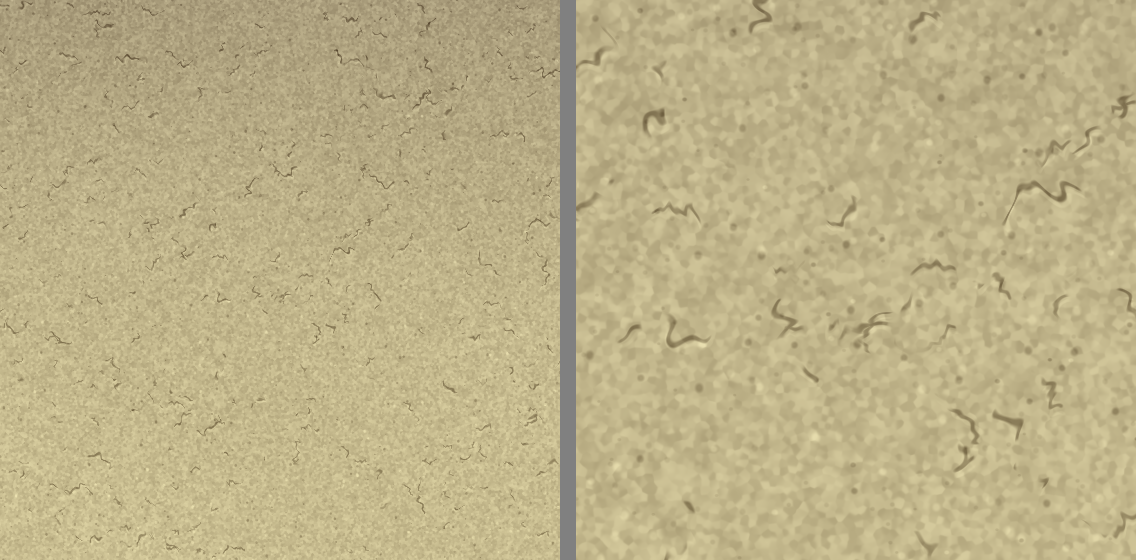
Left: the whole. Right: its middle third, enlarged.
This texture is drawn by a three.js fragment shader. Its source:

```glsl
// Sandy beige plaster wall with fine grain, small pits and short ragged cracks.
varying vec2 vUv;

vec2 hash2(vec2 p) {
  vec3 q = fract(p.xyx * vec3(0.1031, 0.1030, 0.0973));
  q += dot(q, q.yzx + 33.33);
  return fract((q.xx + q.yz) * q.zy);
}

// Smooth cellular noise: random tones blended around scattered points, about -0.5 to 0.5.
float cellTone(vec2 p) {
  vec2 cell = floor(p);
  float sum = 0.0, weights = 0.0;
  for (int y = -1; y <= 1; y++) {
    for (int x = -1; x <= 1; x++) {
      vec2 id = cell + vec2(float(x), float(y));
      vec2 d = id + hash2(id) - p;
      float w = exp(-6.0 * dot(d, d));
      sum += w * (hash2(id + 71.0).x - 0.5);
      weights += w;
    }
  }
  return sum / weights;
}

// Scattered round specks; share is the fraction of cells that hold one.
float specks(vec2 p, float share, float size) {
  vec2 corner = floor(p - 0.5);
  float cover = 0.0;
  for (int y = 0; y <= 1; y++) {
    for (int x = 0; x <= 1; x++) {
      vec2 id = corner + vec2(float(x), float(y));
      vec2 pick = hash2(id + 19.0);
      vec2 d = p - id - hash2(id);
      d.x *= mix(0.8, 1.2, pick.y);
      float radius = size * (0.5 + pick.y);
      float spot = 1.0 - smoothstep(radius * 0.4, radius * 1.3, length(d));
      cover = max(cover, spot * step(pick.x, share));
    }
  }
  return cover;
}

// One bent, wavering stroke that thins toward its ends.
float stroke(vec2 q, vec2 form, float halfLength, float halfWidth, float scale) {
  q.y += (form.y - 0.5) * 2.4 * q.x * q.x;
  q.y += 0.05 * sin(q.x * 13.0 + form.x * 40.0) + 0.03 * sin(q.x * 29.0 + form.y * 30.0);
  float d = length(vec2(max(abs(q.x) - halfLength, 0.0), q.y)) / scale;
  float along = clamp(abs(q.x) / halfLength, 0.0, 1.0);
  float taper = halfWidth * mix(1.2, 0.6, along);
  return 1.0 - smoothstep(taper * 0.4, taper + 0.0013, d);
}

// Clustered cracks, mostly lying flat: x is the dark line, y its lit lower lip.
vec2 cracks(vec2 uv, float scale, float share, float halfWidth) {
  vec2 p = uv * scale;
  vec2 corner = floor(p - 0.5);
  vec2 cover = vec2(0.0);
  for (int y = 0; y <= 1; y++) {
    for (int x = 0; x <= 1; x++) {
      vec2 id = corner + vec2(float(x), float(y));
      vec2 pick = hash2(id + scale);
      vec2 form = hash2(id + 43.0);
      vec2 site = id / scale;
      float cluster = sin(site.x * 17.0 + 3.0 * sin(site.y * 9.0)) + sin(site.y * 23.0 + site.x * 8.0);
      float angle = (form.x - 0.5) * 2.6;
      float c = cos(angle), s = sin(angle);
      mat2 turn = mat2(c, -s, s, c);
      vec2 d = p - id - 0.2 - 0.6 * hash2(id);
      float halfLength = mix(0.1, 0.5, pick.y);
      float line = stroke(turn * d, form, halfLength, halfWidth, scale);
      vec2 below = d + vec2(-0.001, 0.0045) * scale;
      float lip = stroke(turn * below, form, halfLength, halfWidth, scale);
      cover = max(cover, vec2(line, lip) * step(pick.x, share + 0.18 * cluster));
    }
  }
  return cover;
}

void main() {
  vec2 uv = vUv;

  // Wall colour, shaded toward the top
  vec3 color = mix(vec3(0.783, 0.738, 0.562), vec3(0.662, 0.612, 0.482), uv.y * uv.y);

  // Sand grain and faint broad stains
  float relief = 0.12 * cellTone(uv * 250.0) + 0.05 * cellTone(uv * 120.0 + 9.0);
  relief += 0.004 * (sin(uv.x * 7.0 + 2.0 * sin(uv.y * 5.0)) + sin(uv.y * 11.0 + uv.x * 4.0));

  // Pale sand grains and dark pits
  relief += 0.075 * specks(uv * 62.0, 0.13, 0.15);
  relief -= 0.14 * specks(uv * 78.0 + 27.0, 0.08, 0.17);
  relief -= 0.06 * specks(uv * 115.0 + 51.0, 0.12, 0.2);

  // Ragged cracks with worn gaps
  vec2 ragged = 0.003 * sin(uv.yx * 130.0 + 3.0 * sin(uv * 47.0));
  ragged += 0.0013 * sin(uv.yx * 330.0 + 2.0 * sin(uv * 90.0));
  vec2 p = uv + ragged;
  vec2 crack = max(cracks(p, 14.0, 0.42, 0.0019), 0.85 * cracks(p + 3.0, 27.0, 0.3, 0.0016));
  crack *= smoothstep(-0.28, 0.12, cellTone(uv * 75.0 + 13.0));
  relief += 0.05 * crack.y * (1.0 - crack.x) - 0.22 * crack.x;

  gl_FragColor = vec4(color + relief * vec3(0.96, 1.0, 0.88), 1.0);
}
```
